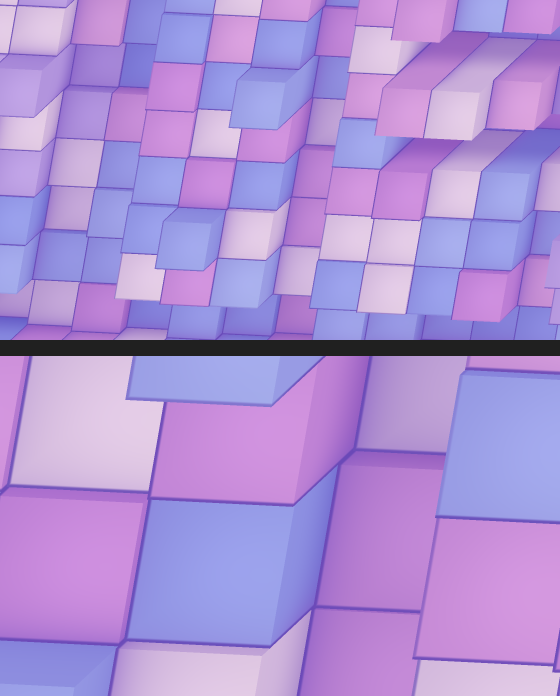
Top: the whole. Bottom: its middle third, enlarged.
A Shadertoy shader for this background:

```glsl
float hash(vec2 p) {
    return fract(sin(dot(p, vec2(127.1, 311.7))) * 43758.5453);
}

// Height of each block; some columns and rows sink into valleys
float blockHeight(vec2 cell) {
    float r = hash(cell);
    bool valleyColumn = cell.y > 0.5 && (mod(cell.x, 5.0) == 1.0 || cell.x == 2.0);
    bool valleyRow = cell.x > 7.5 && cell.y > 3.5 && mod(cell.y, 2.0) == 0.0;
    if (valleyRow) return -1.1 + 0.3 * r;
    if (valleyColumn) return -0.15 + 0.3 * r;
    if (cell.y == 0.0) return -0.3 + 0.9 * r;
    return 0.5 + 0.22 * r + 0.4 * step(0.86, r);
}

vec3 blockColor(vec2 cell) {
    float r = hash(cell + 17.3);
    if (cell.x < 0.5 && cell.y > 2.5) r = 0.64 + 0.3 * r;
    if (r < 0.39) return mix(vec3(0.59, 0.62, 0.91), vec3(0.66, 0.69, 0.92), hash(cell + 5.1));
    if (r < 0.64) return mix(vec3(0.80, 0.55, 0.86), vec3(0.86, 0.64, 0.86), hash(cell + 5.1));
    if (r < 0.87) return vec3(0.89, 0.80, 0.89);
    return vec3(0.75, 0.64, 0.89);
}

vec3 renderBlocks(vec2 p) {
    // Skewed grid, with blocks extruded toward the lower left
    vec2 slant = vec2(-0.5, -0.6);
    vec2 grid = inverse(mat2(1.0, -0.05, 0.17, 0.98)) * p + vec2(0.55, -0.3);
    float z = 1.3, height = 0.0;
    vec2 pos = grid - z * slant;
    vec2 cell = floor(pos);
    int face = 0; // 0 front, 1 right, 2 top

    // Walk from cell to cell down to the first surface
    for (int i = 0; i < 10; i++) {
        height = blockHeight(cell);
        if (z <= height) break;
        vec2 t = (pos - cell) / -slant;
        float stepLength = min(t.x, t.y);
        if (z - stepLength <= height) {
            pos += slant * (z - height);
            z = height;
            face = 0;
            break;
        }
        pos += slant * stepLength;
        z -= stepLength;
        face = t.x < t.y ? 1 : 2;
        cell -= face == 1 ? vec2(1, 0) : vec2(0, 1);
    }

    vec2 uv = clamp(pos - cell, 0.0, 1.0);
    vec3 color = blockColor(cell);
    vec3 shade = color * vec3(0.76, 0.68, 0.91);

    // Soft gradient on each face
    if (face == 0) {
        color = mix(color, shade, 0.22 * (1.0 - uv.x) + 0.10 * uv.y * uv.y);
        color += 0.025 * smoothstep(0.7, 0.0, length(uv - vec2(0.65, 0.55)));
    } else {
        vec2 side = face == 1 ? vec2(1, 0) : vec2(0, 1);
        float aboveNeighbour = max(z - blockHeight(cell + side), 0.0);
        color = mix(color, shade, face == 1 ? 0.28 : 0.45);
        color = mix(color, shade, 0.45 * exp(-4.0 * aboveNeighbour));
    }

    // Low blocks sink into violet shadow
    color = mix(color, color * vec3(0.80, 0.74, 0.91), smoothstep(0.45, -0.4, z));

    // Contact shadows and seams on the left and lower edges
    vec2 rise = vec2(blockHeight(cell - vec2(1, 0)), blockHeight(cell - vec2(0, 1))) - z;
    vec2 visible = vec2(face != 1, face != 2);
    vec2 contact = smoothstep(-0.2, 0.6, rise) * exp(-7.0 * uv) * visible;
    color = mix(color, vec3(0.52, 0.35, 0.78), 0.6 * max(contact.x, contact.y));
    vec2 seam = smoothstep(-1.1, -0.1, rise) * smoothstep(0.032, 0.012, uv) * visible;
    return mix(color, vec3(0.39, 0.27, 0.71), 0.85 * max(seam.x, seam.y));
}

void mainImage(out vec4 fragColor, in vec2 fragCoord) {
    // Nine samples smooth the edges
    vec3 color = vec3(0.0);
    for (int i = 0; i < 9; i++) {
        vec2 offset = vec2(i % 3 - 1, i / 3 - 1) / 3.0;
        color += renderBlocks((fragCoord + offset) / iResolution.x * 11.5);
    }
    fragColor = vec4(color / 9.0, 1.0);
}
```
